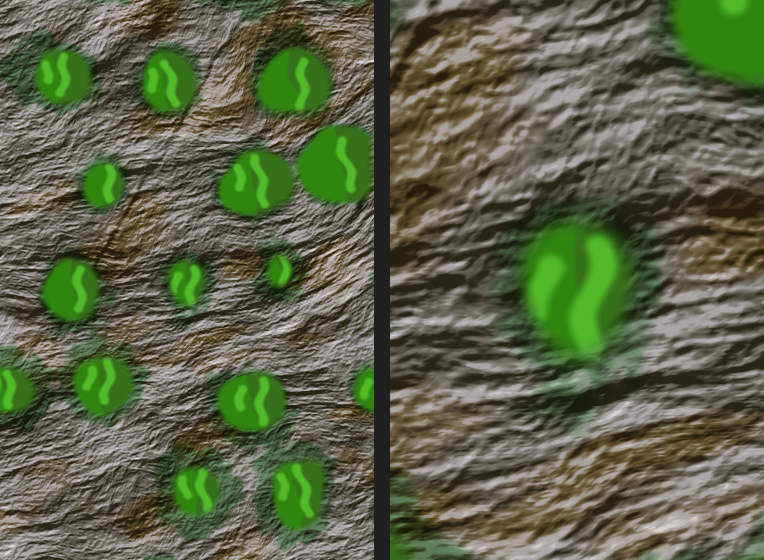
Left: the whole. Right: its middle third, enlarged.
A WebGL 2 fragment shader for this texture:

```glsl
#version 300 es
precision highp float;
// Layered wet rock with soft green spots that carry bright wavy stripes.
// Ridged noise stretched along tilted strata is lit by a height difference;
// spots come from a staggered, jittered grid of wobbly ellipses.

uniform vec2 u_resolution;
out vec4 fragColor;

// Lengths are fractions of the canvas height.
const vec2 STRATA_DIR = vec2(0.95, 0.31);
const vec2 STRATA_SCALE = vec2(13.0, 31.0);
const vec2 LIGHT_STEP = vec2(-0.0013, 0.0034);
const float RELIEF_GAIN = 1.55;
const float BROAD_GAIN = 0.50;
const float BASE_TONE = 0.485;
const vec2 FAULT_START = vec2(0.09, 0.39);
const vec2 FAULT_END = vec2(0.42, 0.95);
const vec2 SPOT_CELL = vec2(0.215, 0.195);
const vec2 SPOT_RADIUS = vec2(0.034, 0.059);
const float SPOT_CHANCE = 0.86;
const float SPOT_BLUR = 0.009;
const float HALO_WIDTH = 0.030;
const float STRIPE_WIDTH = 0.0080;

const vec3 ROCK_DARK = vec3(0.155, 0.14, 0.085);
const vec3 ROCK_MID = vec3(0.42, 0.405, 0.365);
const vec3 ROCK_LIGHT = vec3(0.67, 0.655, 0.66);
const vec3 RUST_TINT = vec3(0.93, 0.78, 0.50);
const vec3 HALO_TINT = vec3(0.55, 0.76, 0.55);
const vec3 GREEN = vec3(0.19, 0.52, 0.06);
const vec3 GREEN_DEEP = vec3(0.21, 0.44, 0.10);
const vec3 GREEN_BRIGHT = vec3(0.32, 0.73, 0.16);

float hash(vec2 cell, uint seed) {
  uvec2 u = uvec2(ivec2(cell)) * uvec2(1597334673u, 3812015801u);
  uint h = (u.x ^ u.y ^ (seed * 2654435769u)) * 747796405u;
  h = ((h >> 15) ^ h) * 2246822519u;
  h = ((h >> 13) ^ h) * 3266489917u;
  return float((h ^ (h >> 16)) >> 8) / 16777216.0;
}

float noise(vec2 p) {
  vec2 i = floor(p), f = fract(p);
  f = f * f * (3.0 - 2.0 * f);
  return mix(mix(hash(i, 1u), hash(i + vec2(1, 0), 1u), f.x),
             mix(hash(i + vec2(0, 1), 1u), hash(i + 1.0, 1u), f.x), f.y);
}

float fbm(vec2 p) {
  return 0.55 * noise(p) + 0.3 * noise(p * 2.1 + 7.3) + 0.15 * noise(p * 4.3 + 3.1);
}

// Coordinates along and across the bent rock layers.
vec2 strata(vec2 p) {
  vec2 q = vec2(dot(p, STRATA_DIR), dot(p, vec2(-STRATA_DIR.y, STRATA_DIR.x)));
  q.y += 0.08 * (noise(p * 4.0 + 11.0) - 0.5) + 0.022 * (noise(p * 13.0) - 0.5);
  return q;
}

float relief(vec2 p) {
  vec2 q = strata(p) * STRATA_SCALE;
  float height = 0.0, amp = 0.42;
  for (int i = 0; i < 5; i++) {
    height += amp * (1.0 - abs(2.0 * noise(q) - 1.0));
    q = mat2(1.85, 0.30, -0.30, 1.85) * q + 5.7;
    amp *= 0.70;
  }
  return height;
}

// Dark gaps: one long diagonal fault and broken seams between layers.
float cracks(vec2 p) {
  vec2 along = FAULT_END - FAULT_START, rel = p - FAULT_START;
  rel.x += 0.022 * (fbm(p * 18.0) - 0.5);
  float t = clamp(dot(rel, along) / dot(along, along), 0.0, 1.0);
  float fault = 1.0 - smoothstep(0.0005, 0.0060, length(rel - along * t));
  vec2 q = strata(p);
  float seamDist = abs(fract(q.y * 5.5 + 0.5 * fbm(p * 7.0)) - 0.5) / 5.5;
  float presence = smoothstep(0.42, 0.75, noise(q * vec2(6.0, 9.0) + 21.0));
  float seam = presence * (1.0 - smoothstep(0.0, 0.011 * presence + 0.002, seamDist));
  return max(0.7 * fault, 0.8 * seam);
}

vec3 rock(vec2 p) {
  float slope = relief(p) - relief(p + LIGHT_STEP);
  float broad = fbm(strata(p) * vec2(8.0, 19.0) + 4.0);
  float tone = BASE_TONE + RELIEF_GAIN * slope + BROAD_GAIN * (broad - 0.5);
  tone -= 0.34 * cracks(p);
  vec3 color = mix(ROCK_DARK, ROCK_MID, smoothstep(0.16, 0.50, tone));
  color = mix(color, ROCK_LIGHT, smoothstep(0.44, 0.72, tone));
  color += 0.20 * smoothstep(0.74, 1.05, tone);
  float rust = smoothstep(0.45, 0.68, fbm(strata(p) * vec2(7.0, 15.0) + 31.0));
  return color * mix(vec3(1.0), RUST_TINT, rust * (1.0 - 0.85 * smoothstep(0.42, 0.72, tone)));
}

// Distance to the nearest spot; also yields its cell, local position and radius.
float nearestSpot(vec2 p, out vec2 id, out vec2 local, out float radius) {
  float best = 1.0;
  float wobble = 0.030 * (noise(p * 17.0 + 40.0) - 0.5);
  float row = floor(p.y / SPOT_CELL.y);
  for (int j = -1; j <= 1; j++) for (int i = -1; i <= 1; i++) {
    float y = row + float(j), shift = 0.5 * mod(y, 2.0);
    vec2 cell = vec2(floor(p.x / SPOT_CELL.x - shift) + float(i), y);
    vec2 jitter = 0.36 * (vec2(hash(cell, 2u), hash(cell, 3u)) - 0.5);
    vec2 rel = p - (cell + 0.5 + jitter + vec2(shift, 0.0)) * SPOT_CELL;
    float r = mix(SPOT_RADIUS.x, SPOT_RADIUS.y, hash(cell, 4u));
    float d = length(rel * vec2(mix(0.82, 1.15, hash(cell, 5u)), 1.0)) - r + wobble;
    if (hash(cell, 6u) < SPOT_CHANCE && d < best) {
      best = d; id = cell; local = rel; radius = r;
    }
  }
  return best;
}

// A main wavy stripe and, in some spots, a shorter second one.
float stripes(vec2 local, vec2 id, float radius) {
  float d = 1.0, lean = 0.5 * (hash(id, 7u) - 0.75);
  for (int k = 0; k < 2; k++) {
    if (k == 1 && hash(id, 8u) > 0.45) break;
    float reach = radius * (k == 0 ? 0.72 : 0.30);
    vec2 rel = local - radius * (k == 0 ? vec2(0.22, 0.0) : vec2(-0.48, 0.12));
    float y = clamp(rel.y, -reach, reach);
    float x = lean * y + 0.0050 * sin(105.0 * y + 6.28 * hash(id, 9u));
    d = min(d, length(vec2(rel.x - x, rel.y - y)));
  }
  return 1.0 - smoothstep(STRIPE_WIDTH - 0.004, STRIPE_WIDTH + 0.004, d);
}

void main() {
  vec2 p = gl_FragCoord.xy / u_resolution.y;
  vec3 color = rock(p);
  vec2 id = vec2(0.0), local = vec2(0.0);
  float radius = SPOT_RADIUS.x;
  float d = nearestSpot(p, id, local, radius);

  // Ragged damp halo on the stone
  float ragged = d + 0.035 * (fbm(p * 45.0) - 0.5) + 0.04 * (noise(p * 6.0 + 9.0) - 0.5);
  float halo = 1.0 - smoothstep(HALO_WIDTH * 0.4, HALO_WIDTH, ragged);
  color *= mix(vec3(1.0), HALO_TINT, halo);

  // Flat two-tone green with stripes
  float split = local.x + 0.2 * local.y + 0.025 * (noise(p * 22.0) - 0.5);
  vec3 green = mix(GREEN, GREEN_DEEP, smoothstep(-0.003, 0.003, split));
  green = mix(green, GREEN_BRIGHT, stripes(local, id, radius));
  color = mix(color, green, 1.0 - smoothstep(-SPOT_BLUR, SPOT_BLUR, d));
  fragColor = vec4(clamp(color, 0.0, 1.0), 1.0);
}
```
